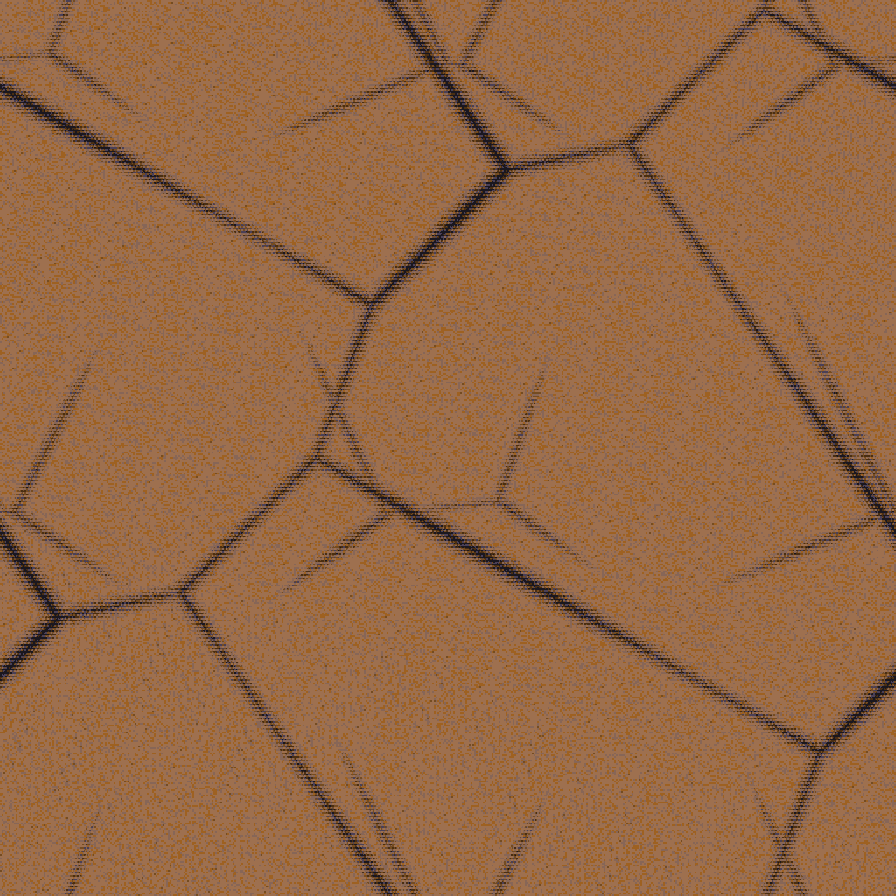
Reproduce this texture procedurally as a Shadertoy shader.

```glsl
#define GRAIN 512.0
#define CRACK_WIDTH 0.0088
#define JITTER 0.56
#define FAINT 0.5
#define ORANGE_SHARE 0.20
#define GREY_SHARE 0.12
#define BROWN_SHARE 0.012
#define DITHER 2.9
#define TAU 6.2831853

const vec3 CLAY   = vec3(0.62, 0.44, 0.31);
const vec3 ORANGE = vec3(0.62, 0.38, 0.13);
const vec3 GREY   = vec3(0.53, 0.40, 0.34);
const vec3 BROWN  = vec3(0.46, 0.30, 0.13);
const vec3 SLATE  = vec3(0.29, 0.25, 0.34);
const vec3 UMBER  = vec3(0.29, 0.18, 0.07);
const vec3 SOOT   = vec3(0.10, 0.09, 0.12);

float hash(vec2 p) {
    return fract(sin(dot(p, vec2(127.1, 311.7))) * 43758.5453);
}

// Diagonal lattice: the pattern repeats every half canvas, staggered
vec2 toLattice(vec2 p) { return vec2(p.x + p.y, p.x - p.y); }
vec2 toCanvas(vec2 u) { return 0.5 * vec2(u.x + u.y, u.x - u.y); }

// Offset on the canvas from a point to the site of a lattice cell
vec2 siteOffset(vec2 cell, vec2 u, vec2 cells, float seed) {
    vec2 id = mod(cell, cells) + seed;
    vec2 jitter = vec2(hash(id), hash(id + 19.3)) - 0.5;
    return toCanvas((cell + 0.5 + JITTER * jitter) / cells - u);
}

// Darkness of Voronoi borders, strongest along the diagonals
float cracks(vec2 u, vec2 cells, float seed) {
    vec2 base = floor(u * cells);
    vec2 nearest = vec2(9.0);
    for (int j = -2; j <= 2; j++)
    for (int i = -2; i <= 2; i++) {
        vec2 r = siteOffset(base + vec2(i, j), u, cells, seed);
        if (dot(r, r) < dot(nearest, nearest)) nearest = r;
    }
    float dark = 0.0;
    for (int j = -2; j <= 2; j++)
    for (int i = -2; i <= 2; i++) {
        vec2 r = siteOffset(base + vec2(i, j), u, cells, seed);
        vec2 across = r - nearest;
        if (dot(across, across) < 1e-5) continue;
        vec2 n = normalize(across);
        float d = abs(dot(0.5 * (r + nearest), n));
        float strength = mix(0.5, 1.0, 2.0 * abs(n.x * n.y));
        dark = max(dark, strength * exp(-d / CRACK_WIDTH));
    }
    return dark;
}

void mainImage(out vec4 fragColor, in vec2 fragCoord) {
    vec2 uv = fragCoord / iResolution.xy;
    vec2 u = toLattice(uv);
    vec2 grain = floor(uv * GRAIN);

    // Deep cracks, and faint ones that fade out along their length
    float deepFade = 0.78 + 0.22 * sin(TAU * (u.x + u.y) + 1.0);
    float faintFade = smoothstep(-0.8, 0.6, sin(TAU * u.x + 2.0) * cos(TAU * u.y));
    float dark = cracks(u, vec2(2.0, 1.0), 3.0) * deepFade;
    dark = max(dark, FAINT * faintFade * cracks(u, vec2(2.0), 11.0));

    // Row hatching with random grain
    float speck = hash(grain);
    float tint = hash(grain + 71.7);
    float checker = mod(grain.x + floor(grain.y * 0.5), 2.0);
    float hatch = 0.45 * mod(grain.y, 2.0) + 0.25 * checker + 0.3 * speck;
    float level = 4.0 * dark + DITHER * (hatch - 0.5) * smoothstep(0.03, 0.3, dark);

    // Speckled clay, then darker tones towards the crack core
    vec3 color = CLAY;
    if (tint < ORANGE_SHARE) color = ORANGE;
    else if (tint < ORANGE_SHARE + GREY_SHARE) color = GREY;
    else if (tint > 1.0 - BROWN_SHARE) color = BROWN;
    if (level > 0.7) color = GREY;
    if (level > 1.3) color = BROWN;
    if (level > 1.9) color = tint < 0.5 ? SLATE : UMBER;
    if (level > 2.9) color = SOOT;
    fragColor = vec4(color, 1.0);
}
```
